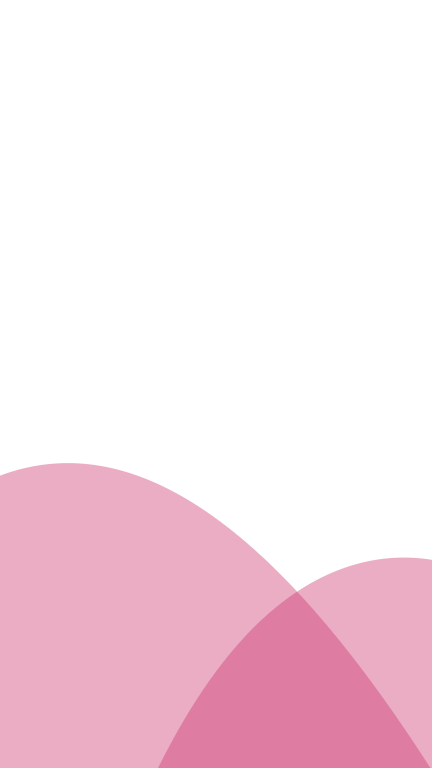
Give the GLSL for this background, as a WebGL 2 fragment shader.

```glsl
#version 300 es
precision highp float;

uniform vec2 u_resolution;
out vec4 fragColor;

const vec3 PAPER = vec3(1.0);
const vec3 HILL_TINT = vec3(0.8, 0.2, 0.425);
const float HILL_OPACITY = 0.4;

// Peaks in canvas fractions, origin at the lower left
const vec2 LEFT_PEAK = vec2(0.157, 0.397);
const vec2 RIGHT_PEAK = vec2(0.935, 0.274);

// Falloff from each peak: quadratic, cubic and quartic terms
const vec3 LEFT_FALLOFF = vec3(0.6464, -0.0987, 0.0);
const vec3 RIGHT_FALLOFF = vec3(0.6974, 0.0, 0.458);

// Antialiased coverage of the area below a polynomial hill
float hillCoverage(vec2 uv, vec2 peak, vec3 falloff) {
    float d = uv.x - peak.x;
    float drop = d * d * dot(falloff, vec3(1.0, d, d * d));
    float slope = d * dot(falloff, vec3(2.0, 3.0 * d, 4.0 * d * d));

    // Vertical gap divided by the gradient gives distance in pixels
    float gap = peak.y - drop - uv.y;
    float pixelGradient = length(vec2(slope, 1.0) / u_resolution);
    return clamp(gap / pixelGradient + 0.5, 0.0, 1.0);
}

void main() {
    vec2 uv = gl_FragCoord.xy / u_resolution;

    // Translucent layers deepen where the hills overlap
    float left = hillCoverage(uv, LEFT_PEAK, LEFT_FALLOFF);
    float right = hillCoverage(uv, RIGHT_PEAK, RIGHT_FALLOFF);
    vec3 color = mix(PAPER, HILL_TINT, HILL_OPACITY * left);
    color = mix(color, HILL_TINT, HILL_OPACITY * right);

    fragColor = vec4(color, 1.0);
}
```
